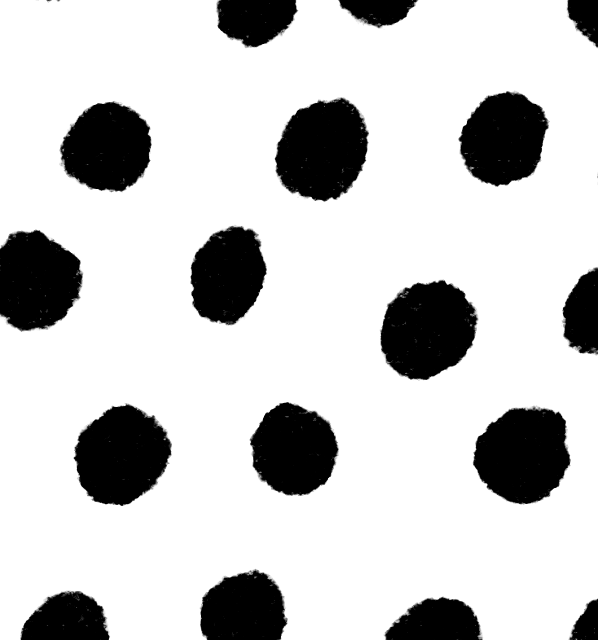
Write a WebGL 1 fragment shader that draws this pattern.

```glsl
precision highp float;
// Scattered black ink dabs with rough, dry-brushed rims on white paper.

uniform vec2 u_resolution;

const vec3 PAPER = vec3(1.0);
const vec3 INK = vec3(0.0);
const vec2 CELL = vec2(0.28, 0.25);      // spacing of the staggered grid
const vec2 GRID_SHIFT = vec2(0.07, 0.10);
const float JITTER = 0.4;                // full jitter range, in cells
const float DAB_RADIUS = 0.070;

float hash(vec2 p) {
  vec3 q = fract(p.xyx * vec3(0.1031, 0.1030, 0.0973));
  q += dot(q, q.yzx + 33.33);
  return fract((q.x + q.y) * q.z);
}

vec2 hash2(vec2 p) {
  return vec2(hash(p + 17.3), hash(p + 59.7));
}

float noise(vec2 p) {
  vec2 i = floor(p);
  vec2 f = fract(p);
  f = f * f * (3.0 - 2.0 * f);
  float low = mix(hash(i), hash(i + vec2(1.0, 0.0)), f.x);
  float high = mix(hash(i + vec2(0.0, 1.0)), hash(i + 1.0), f.x);
  return mix(low, high, f.y);
}

float fbm(vec2 p) {
  float sum = 0.0;
  float amplitude = 0.5;
  for (int i = 0; i < 3; i++) {
    sum += amplitude * noise(p);
    p = p * 2.03 + 11.7;
    amplitude *= 0.5;
  }
  return sum / 0.875;
}

vec2 rotate(vec2 p, float angle) {
  float c = cos(angle);
  float s = sin(angle);
  return vec2(c * p.x + s * p.y, c * p.y - s * p.x);
}

// Distance to a lumpy, slightly stretched disc.
float dabDistance(vec2 p, float radius, vec2 id) {
  vec2 shape = hash2(id + 5.0);
  float stretch = 1.0 + 0.15 * shape.x;
  vec2 q = rotate(p, 0.6 + 0.9 * shape.y) * vec2(1.0 / stretch, stretch);
  vec2 dir = q / max(length(q), 0.0001);
  vec2 seed = hash2(id + 91.0) * 60.0 + 10.0;
  float lumps = 0.24 * (noise(dir * 1.4 + seed) - 0.5)
              + 0.06 * (noise(dir * 3.5 + seed) - 0.5);
  return length(q) - radius * (1.0 + lumps);
}

// Distance to the nearest dab of the jittered grid.
float dabField(vec2 p) {
  vec2 g = (p + GRID_SHIFT) / CELL;
  float nearest = 1.0;
  for (int j = -1; j <= 1; j++) {
    float row = floor(g.y) + float(j);
    float stagger = 0.5 * mod(row, 2.0);
    for (int i = -1; i <= 1; i++) {
      vec2 id = vec2(floor(g.x + stagger) + float(i), row);
      vec2 center = id + 0.5 - vec2(stagger, 0.0) + JITTER * (hash2(id) - 0.5);
      float radius = DAB_RADIUS * mix(0.92, 1.1, hash(id + 31.0));
      nearest = min(nearest, dabDistance((g - center) * CELL, radius, id));
    }
  }
  return nearest;
}

// Paper showing through: dense at patches of the rim, sparse inside.
float dryGrain(vec2 p, float depth, float patches) {
  float rim = exp(-max(depth, 0.0) / 0.008);
  float dryness = 0.3 * rim * (0.3 + patches) + 0.05 * patches;
  float speckle = fbm(p * vec2(140.0, 175.0) + 7.0);
  return 0.7 * smoothstep(0.0, 0.36, speckle + dryness - 0.81);
}

void main() {
  vec2 p = gl_FragCoord.xy / u_resolution.y;
  float pixel = 1.0 / u_resolution.y;
  float patches = smoothstep(0.3, 0.75, noise(p * 32.0 + 40.0));

  // Fray the outline with fine noise, softer where the brush ran dry
  float d = dabField(p) + 0.009 * (fbm(p * 120.0) - 0.5);
  float softness = 1.15 * pixel + 0.0012 * patches;
  float coverage = 1.0 - smoothstep(-softness, softness, d);

  float ink = coverage * (1.0 - dryGrain(p, -d, patches));
  gl_FragColor = vec4(mix(PAPER, INK, ink), 1.0);
}
```
